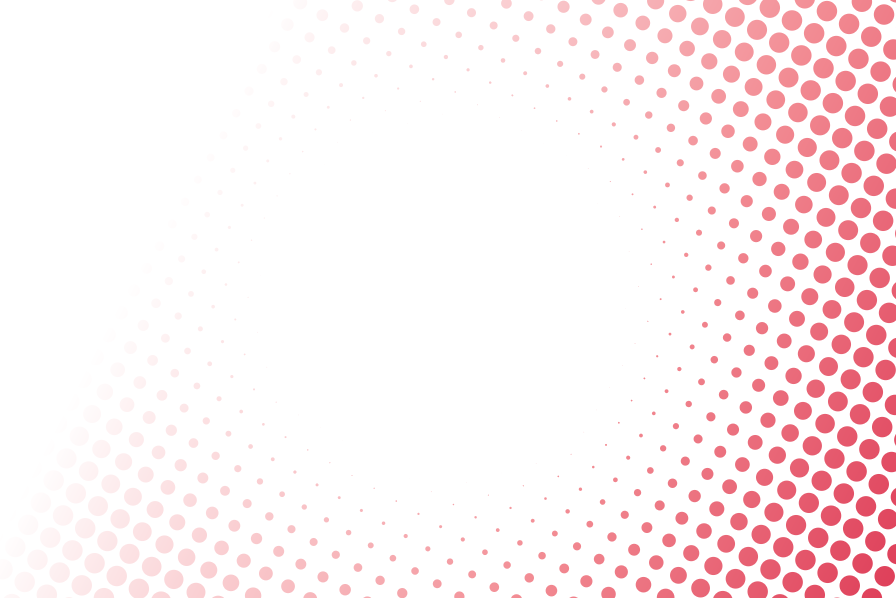
Give the GLSL for this background, as a Shadertoy shader.

```glsl
// Halftone backdrop: a tilted square lattice of dots on white paper.
// Dot size grows with distance from the centre, leaving a round clearing;
// dot colour follows a diagonal ramp from white to crimson.

// Lengths are fractions of the canvas width, measured from its centre.
const float PITCH = 0.028555;               // lattice spacing
const float TILT = 0.5235988;               // lattice rotation, radians
const vec2 PHASE = vec2(0.20, 0.15);        // lattice offset, in cells
const float MAX_RADIUS = 0.0114;            // largest dot
const vec2 CLEARING = vec2(0.1823, 0.4818); // where dots start and reach full size
const vec2 RAMP_DIR = vec2(0.890, -0.457);  // direction of the colour ramp
const vec2 RAMP_SPAN = vec2(-0.325, 0.597); // start and end of the ramp
const float RAMP_MIDDLE = 0.6;              // ramp position of the rose tone

const vec3 PAPER = vec3(1.0);
const vec3 ROSE = vec3(0.950, 0.545, 0.575);
const vec3 CRIMSON = vec3(0.870, 0.240, 0.345);

// Three-tone ink colour along the diagonal.
vec3 inkColor(vec2 p) {
    float t = (dot(p, RAMP_DIR) - RAMP_SPAN.x) / (RAMP_SPAN.y - RAMP_SPAN.x);
    t = clamp(t, 0.0, 1.0);
    vec3 light = mix(PAPER, ROSE, min(t / RAMP_MIDDLE, 1.0));
    return mix(light, CRIMSON, max((t - RAMP_MIDDLE) / (1.0 - RAMP_MIDDLE), 0.0));
}

// Centre of the lattice dot nearest to p.
vec2 nearestDot(vec2 p) {
    float c = cos(TILT), s = sin(TILT);
    mat2 axes = mat2(c, -s, s, c);
    vec2 cell = floor(p * axes / PITCH - PHASE + 0.5);
    return axes * (cell + PHASE) * PITCH;
}

// Antialiased dot coverage; dots thinner than a pixel fade out.
float dotCoverage(vec2 p, float pixel) {
    vec2 center = nearestDot(p);
    float radius = MAX_RADIUS * smoothstep(CLEARING.x, CLEARING.y, length(center));
    float edge = clamp(0.5 + (radius - distance(p, center)) / pixel, 0.0, 1.0);
    return edge * min(1.0, 1.5 * radius / pixel);
}

void mainImage(out vec4 fragColor, in vec2 fragCoord) {
    float pixel = 1.0 / iResolution.x;
    vec2 p = (fragCoord - 0.5 * iResolution.xy) * pixel;
    fragColor = vec4(mix(PAPER, inkColor(p), dotCoverage(p, pixel)), 1.0);
}
```
